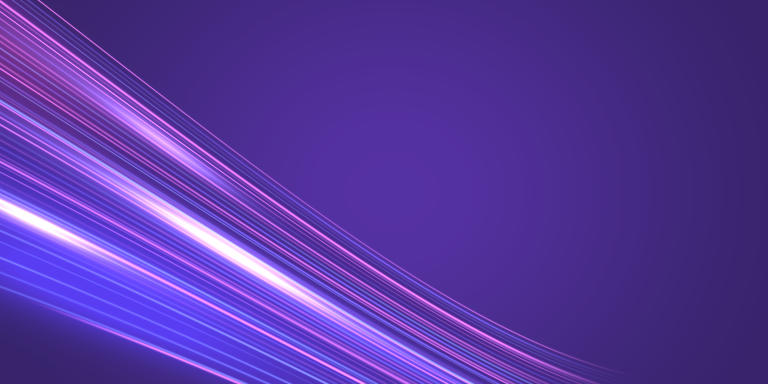
A WebGL 2 fragment shader for this background:

```glsl
#version 300 es
precision highp float;

uniform vec2 u_resolution;
out vec4 fragColor;

const int STRAND_COUNT = 46;
const vec3 DUSK = vec3(0.215, 0.14, 0.42);
const vec3 VIOLET = vec3(0.335, 0.195, 0.64);
const vec3 BLUE = vec3(0.36, 0.25, 1.0);
const vec3 SKY = vec3(0.42, 0.66, 1.0);
const vec3 PINK = vec3(1.0, 0.46, 0.86);
const vec3 LILAC = vec3(0.72, 0.58, 1.0);
const vec3 PEARL = vec3(1.0, 0.92, 1.0);

float hash(float n) {
    return fract(sin(n * 127.1) * 43758.5453);
}

float bell(float x, float width) {
    float t = x / width;
    return exp(-t * t);
}

// Depths below the top of the canvas of the two edges of the ribbon
float upperEdge(float x) {
    return -0.08 + 0.78 * x - 0.031 * x * x * x * x;
}

float lowerEdge(float x) {
    return 0.755 + 0.36 * x + 0.05 * x * x;
}

// Soft spot in ribbon space: x along the canvas, y across the ribbon
float spot(vec2 q, vec2 center, vec2 size) {
    return bell(q.x - center.x, size.x) * bell(q.y - center.y, size.y);
}

vec3 backdrop(vec2 p) {
    float d = length((p - vec2(1.02, 0.5)) * vec2(0.9, 1.0));
    return mix(VIOLET, DUSK, smoothstep(0.0, 1.05, d));
}

// Broad colour washes inside and below the ribbon
vec3 wash(vec3 base, vec2 q) {
    float inside = smoothstep(0.0, 0.1, q.y) * (1.0 - smoothstep(0.96, 1.04, q.y));
    vec3 col = mix(base, vec3(0.27, 0.15, 0.54), 0.75 * inside);
    col += vec3(0.17, 0.03, 0.02) * spot(q, vec2(0.0, 0.24), vec2(0.3, 0.16));
    float blue = spot(q, vec2(0.25, 0.9), vec2(0.5, 0.13));
    blue += 0.65 * spot(q, vec2(0.45, 0.68), vec2(0.6, 0.16));
    blue += 0.6 * spot(q, vec2(0.9, 0.47), vec2(0.5, 0.08));
    return mix(col, BLUE, min(blue, 0.9));
}

// One fine strand at ribbon position v, measured in canvas units
float strand(vec2 q, float v, float span, float width) {
    return bell((q.y - v) * span, width);
}

vec3 strands(vec2 q, float span, float pixel) {
    vec3 light = vec3(0.0);
    for (int i = 0; i < STRAND_COUNT; i++) {
        float id = float(i);
        float seed = hash(id + 3.0);
        float v = (id + 0.7 * seed) / float(STRAND_COUNT);
        float sparse = smoothstep(0.76, 0.84, v);
        float keep = mix(1.0, step(0.5, fract(id * 0.5 + 0.1)), sparse);
        float pick = hash(id + 41.0);
        vec3 tint = mix(SKY, PINK, step(0.58, pick) * (1.0 - sparse));
        tint = mix(tint, BLUE, 0.6 * step(pick, 0.25) * (1.0 - sparse));
        float power = mix(0.2, 0.75, hash(id + 87.0));
        float shimmer = 0.75 + 0.25 * sin(4.0 * q.x + 6.28 * seed);
        float width = max(mix(0.0016, 0.003, seed), 0.6 * pixel);
        light += tint * strand(q, v, span, width) * power * shimmer * keep;
    }
    return light;
}

// Brighter strands that carry the main flow
vec3 accents(vec2 q, float span, float pixel) {
    float width = max(0.003, 0.65 * pixel);
    vec3 light = PINK * 0.75 * strand(q, 0.1, span, width);
    light += PINK * 0.7 * strand(q, 0.6, span, width);
    light += SKY * 0.65 * strand(q, 0.41, span, width);
    light += PINK * 0.7 * strand(q, 0.72, span, width);
    light += PINK * 0.8 * strand(q, 1.0, span, width) * smoothstep(0.03, 0.45, q.x);
    return light;
}

// Hot highlights where strands gather
vec3 highlights(vec2 q) {
    vec3 light = LILAC * 0.65 * spot(q, vec2(0.43, 0.18), vec2(0.14, 0.028));
    light += LILAC * 0.25 * spot(q, vec2(0.3, 0.17), vec2(0.3, 0.06));
    light += PEARL * 0.75 * spot(q, vec2(0.6, 0.45), vec2(0.22, 0.035));
    light += LILAC * 0.45 * spot(q, vec2(0.58, 0.45), vec2(0.5, 0.055));
    light += PEARL * 0.7 * spot(q, vec2(0.08, 0.735), vec2(0.16, 0.024));
    light += LILAC * 0.35 * spot(q, vec2(0.12, 0.735), vec2(0.35, 0.045));
    return light;
}

void main() {
    vec2 p = gl_FragCoord.xy / u_resolution.y;
    float pixel = 1.0 / u_resolution.y;
    float top = upperEdge(p.x);
    float gap = lowerEdge(p.x) - top;
    vec2 q = vec2(p.x, (1.0 - p.y - top) / gap);
    float span = gap * 0.81;
    float fade = 1.0 - smoothstep(1.25, 1.68, p.x);

    vec3 col = mix(backdrop(p), wash(backdrop(p), q), fade);
    vec3 light = strands(q, span, pixel) + accents(q, span, pixel);
    col += light * fade * (1.0 - 0.45 * col) + highlights(q);
    fragColor = vec4(min(col, 1.0), 1.0);
}
```
